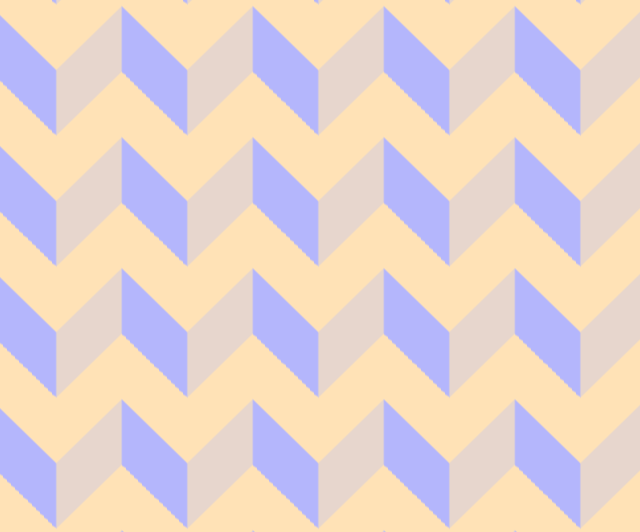
Write a Shadertoy shader that draws this pattern.

```glsl
// Folded zigzag ribbons of lilac and warm grey parallelograms on cream.

// Positive in the first half of each unit period, negative in the second.
float halfPeriod(float t) {
    return 0.25 - abs(fract(t + 0.25) - 0.5);
}

float softEdge(float dist, float width) {
    return smoothstep(-width, width, dist);
}

void mainImage(out vec4 fragColor, in vec2 fragCoord) {
    // Square cells measured from the top left, about 4.06 per canvas height
    vec2 cell = vec2(fragCoord.x, iResolution.y - fragCoord.y) / iResolution.y * 4.06;
    cell -= vec2(0.929, 0.047);
    float blur = max(4.06 / iResolution.y, 0.009);

    // Each ribbon falls from its peak to a valley, then climbs back
    float across = fract(cell.x);
    float fold = 0.5 - abs(across - 0.5);
    float depth = cell.y - 0.975 * fold;
    float ribbon = halfPeriod(depth);

    // Finely stepped lower edge on the lilac faces
    float lowerEdge = step(abs(fract(depth) - 0.5), 0.25) * step(across, 0.5);
    ribbon -= 0.012 * lowerEdge * (fract(across * 32.0) - 0.5);

    vec3 cream = vec3(1.0, 0.888, 0.715);
    vec3 grey = vec3(0.905, 0.838, 0.803);
    vec3 lilac = vec3(0.705, 0.715, 0.99);

    vec3 face = mix(grey, lilac, softEdge(halfPeriod(cell.x), blur));
    vec3 color = mix(cream, face, softEdge(ribbon * 0.716, blur));
    fragColor = vec4(color, 1.0);
}
```
